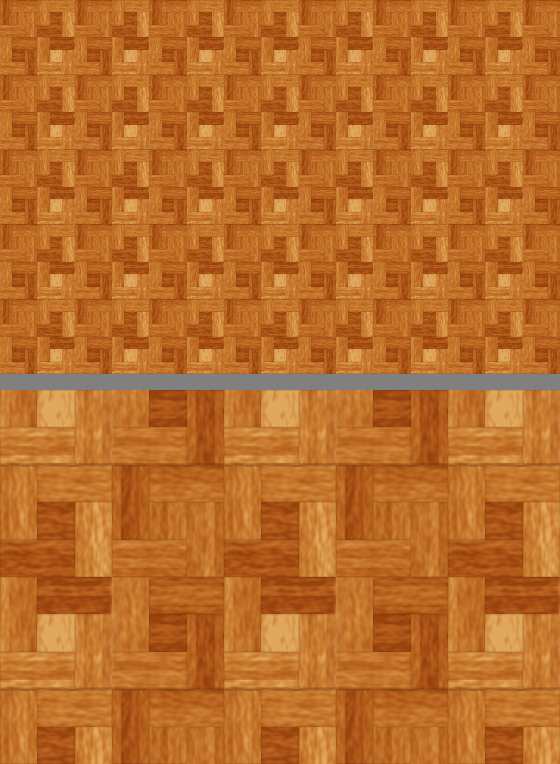
Top, the full canvas; bottom, a detail of the centre.
Write a WebGL 1 fragment shader that draws this texture.

```glsl
precision highp float;
// Wooden mosaic parquet: a square tile repeated 7.5 times across and 5 down.
// Each tile holds 2 x 2 pinwheels (a centre block ringed by four 2:1 blocks);
// each block is cut into narrow strips, toned and grained along its length.

uniform vec2 u_resolution;

const vec2 REPEATS = vec2(7.5, 5.0);
const float CELLS = 6.0;    // block widths per tile
const float STRIPS = 4.0;   // strips per block

const vec3 UMBER  = vec3(0.60, 0.26, 0.055);
const vec3 RUSSET = vec3(0.69, 0.35, 0.10);
const vec3 AMBER  = vec3(0.75, 0.43, 0.15);
const vec3 HONEY  = vec3(0.81, 0.52, 0.22);
const vec3 STRAW  = vec3(0.88, 0.66, 0.37);
const vec3 SEAM_DARK = vec3(0.50, 0.23, 0.06);
const vec3 SEAM_PALE = vec3(0.86, 0.64, 0.42);

float hash(vec2 p) {
  return fract(sin(dot(p, vec2(127.1, 311.7))) * 43758.5);
}

vec2 gradient(vec2 p) {
  float a = 6.28318 * hash(p);
  return vec2(cos(a), sin(a));
}

float gradientNoise(vec2 p) {
  vec2 i = floor(p), f = p - i;
  vec2 u = f * f * f * (f * (f * 6.0 - 15.0) + 10.0);
  vec2 e = vec2(1.0, 0.0);
  float low = mix(dot(gradient(i), f), dot(gradient(i + e), f - e), u.x);
  float high = mix(dot(gradient(i + e.yx), f - e.yx),
                   dot(gradient(i + e.xx), f - e.xx), u.x);
  return mix(low, high, u.y);
}

// Wood colour for a tone from 0 (dark) to 1 (light)
vec3 woodColour(float tone) {
  float t = clamp(tone, 0.0, 1.0) * 4.0;
  vec3 c = mix(UMBER, RUSSET, clamp(t, 0.0, 1.0));
  c = mix(c, AMBER, clamp(t - 1.0, 0.0, 1.0));
  c = mix(c, HONEY, clamp(t - 2.0, 0.0, 1.0));
  return mix(c, STRAW, clamp(t - 3.0, 0.0, 1.0));
}

// Coverage of a line at distance d, softened over one pixel
float line(float d, float halfWidth, float pixel) {
  return clamp((halfWidth - d) / pixel + 0.5, 0.0, 1.0);
}

// Tone offset of the strips, softened where two of them meet
float stripTone(float across, float seed, float pixel) {
  float s = across * STRIPS;
  float k = floor(s + 0.5);
  float soft = 0.6 * pixel * STRIPS;
  float below = hash(vec2(max(k - 1.0, 0.0), seed));
  float above = hash(vec2(min(k, STRIPS - 1.0), seed));
  return mix(below, above, smoothstep(-soft, soft, s - k)) - 0.5;
}

// One block: uv.x runs along the grain, uv.y across it
vec3 woodBlock(vec2 uv, float len, float tone, float seed, float pixel) {
  vec2 shift = vec2(seed * 17.3, seed * 9.1);
  float grain = gradientNoise(uv * vec2(1.6, 7.0) + shift);
  float fleck = gradientNoise(uv * vec2(4.5, 10.0) + shift.yx + 40.0);
  float t = tone + 0.34 * stripTone(uv.y, seed, pixel);
  t += 0.28 * grain + 0.26 * fleck;
  vec2 inset = min(uv, vec2(len, 1.0) - uv);
  float joint = line(min(inset.x, inset.y), 0.025, pixel);
  return woodColour(t) * (1.0 - 0.09 * joint);
}

// Pinwheel of 3 x 3 cells; arm tones run top, right, bottom, left
vec3 pinwheel(vec2 q, float centre, vec4 arms, float seed, float upright, float pixel) {
  vec2 c = q - 1.5;
  vec2 uv = mix(c, c.yx, upright) + 0.5;
  float len = 1.0, tone = centre, id = seed;
  for (int k = 0; k < 4; k++) {
    if (c.x > -0.5 && c.y > 0.5) {
      uv = c + vec2(0.5, -0.5);
      len = 2.0;
      tone = arms.x;
      id = seed + float(k) + 1.0;
    }
    c = vec2(-c.y, c.x);
    arms = arms.yzwx;
  }
  return woodBlock(uv, len, tone, id, pixel);
}

void main() {
  vec2 p = fract(gl_FragCoord.xy / u_resolution * REPEATS) * CELLS;
  float pixel = REPEATS.x * CELLS / u_resolution.x;
  vec2 wheel = floor(p / 3.0);
  bool right = wheel.x > 0.5, top = wheel.y > 0.5;

  // Tones of the four pinwheels in a tile
  vec4 upperArms = right ? vec4(0.50, 0.74, 0.30, 0.58) : vec4(0.43, 0.54, 0.48, 0.26);
  vec4 lowerArms = right ? vec4(0.18, 0.56, 0.66, 0.58) : vec4(0.32, 0.28, 0.60, 0.66);
  float upperCentre = right ? 0.20 : 0.46;
  float lowerCentre = right ? 0.90 : 0.14;
  float seed = 3.0 + 7.0 * wheel.x + 14.0 * wheel.y;
  float upright = mod(wheel.x + wheel.y, 2.0);
  vec3 colour = pinwheel(p - 3.0 * wheel, top ? upperCentre : lowerCentre,
                         top ? upperArms : lowerArms, seed, upright, pixel);

  // Seams between tiles: dark across, pale up the lower left side
  vec2 seam = min(p, CELLS - p);
  float worn = 0.5 + 0.5 * gradientNoise(p * 2.3);
  float pale = line(seam.x, 0.04, pixel) * (1.0 - smoothstep(2.8, 3.2, p.y));
  colour = mix(colour, SEAM_PALE, 0.75 * worn * pale);
  colour = mix(colour, SEAM_DARK, 0.7 * worn * line(seam.y, 0.05, pixel));
  gl_FragColor = vec4(colour, 1.0);
}
```
